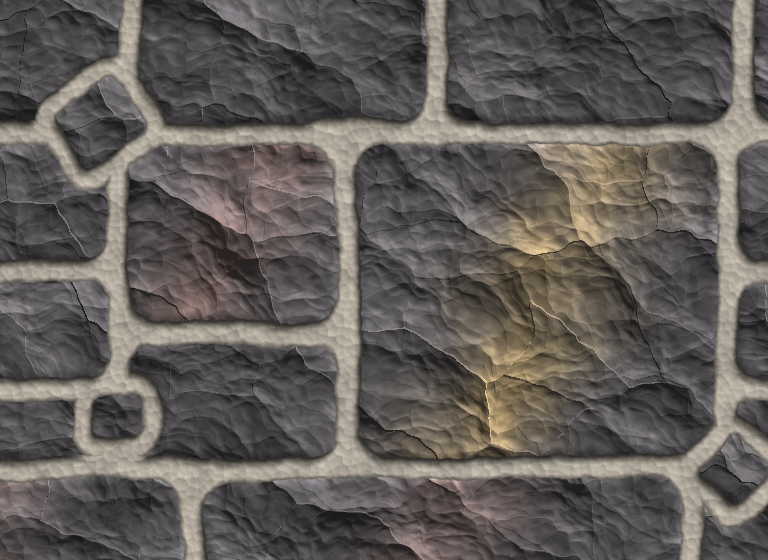
Give the GLSL for this texture, as a Shadertoy shader.

```glsl
struct Stone { float dist; vec2 centre; float stain; };  // stain: +1 ochre, -1 rose

const vec2 LIGHT = vec2(0.5, 0.866);

vec2 hash2(vec2 p) {
    vec3 q = fract(p.xyx * vec3(0.1031, 0.1030, 0.0973));
    q += dot(q, q.yzx + 33.33);
    return fract((q.xx + q.yz) * q.zy);
}

// Layered sines, roughly -1 to 1
float waves(vec2 p) {
    float sum = 0.0, amp = 0.5;
    for (int i = 0; i < 5; i++) {
        p = mat2(0.8, 0.6, -0.6, 0.8) * p * 1.7 + 1.3;
        sum += amp * sin(p.x + 1.5 * sin(p.y));
        amp *= 0.6;
    }
    return sum;
}

// Cellular scoops with a small ledge between neighbours
float chips(vec2 p) {
    vec2 cell = floor(p);
    float best = 9.0, ledge = 0.0;
    for (int j = -1; j <= 1; j++)
    for (int i = -1; i <= 1; i++) {
        vec2 id = cell + vec2(i, j), rnd = hash2(id), d = id + rnd - p;
        float f = dot(d, d) + 0.3 * rnd.y;
        if (f < best) { best = f; ledge = fract(rnd.x * 7.0 + rnd.y * 3.0); }
    }
    return best + 0.1 * ledge;
}

float roundBox(vec2 p, vec2 halfSize, float radius) {
    vec2 q = abs(p) - halfSize + radius;
    return length(max(q, 0.0)) + min(max(q.x, q.y), 0.0) - radius;
}

Stone wall(vec2 p) {
    float rough = 0.003 * waves(p * 38.0);
    p += 0.008 * vec2(waves(p * 5.0), waves(p * 5.0 + 9.0));

    // Three courses; the middle one is split into stacked columns
    vec2 lo, hi;
    float stain = 0.0;
    if (p.y < 0.165) {
        lo = vec2(0.348 + 0.884 * floor((p.x - 0.348) / 0.884), -0.15);
        hi = vec2(lo.x + 0.884, 0.165);
        stain = -0.9;
    } else if (p.y > 0.764) {
        lo = vec2(0.232 + 0.55 * floor((p.x - 0.232) / 0.55), 0.764);
        hi = vec2(lo.x + 0.55, 1.2);
    } else {
        bool large = p.x > 0.62 && p.x < 1.3;
        float start = p.x < 0.62 ? -0.2 : 1.3;
        lo.x = large ? 0.62 : start + 0.41 * floor((p.x - start) / 0.41);
        hi.x = lo.x + (large ? 0.68 : 0.41);
        bool paired = lo.x > 0.1 && lo.x < 0.5;
        float count = large ? 1.0 : paired ? 2.0 : 3.0;
        float part = floor(pow((p.y - 0.165) / 0.599, 0.75) * count);
        lo.y = 0.165 + 0.599 * pow(part / count, 1.333);
        hi.y = 0.165 + 0.599 * pow((part + 1.0) / count, 1.333);
        stain = large ? 1.0 : paired ? -part : 0.0;
    }
    vec2 centre = 0.5 * (lo + hi), halfSize = 0.5 * (hi - lo) - 0.021;
    float radius = min(0.05, 0.4 * min(halfSize.x, halfSize.y));
    Stone s = Stone(roundBox(p - centre, halfSize, radius), centre, stain);

    // Small filler stones notch the joints: x, y, size, angle
    vec4 fillers[3] = vec4[3](vec4(0.178, 0.782, 0.068, 0.6),
        vec4(0.21, 0.255, 0.043, 0.05), vec4(1.31, 0.155, 0.052, 0.75));
    for (int i = 0; i < 3; i++) {
        vec4 f = fillers[i];
        float c = cos(f.w), n = sin(f.w);
        float d = roundBox(mat2(c, -n, n, c) * (p - f.xy), f.z * vec2(1.0, 0.85), 0.014);
        s.dist = max(s.dist, 0.038 - d);
        if (d < s.dist) s = Stone(d, f.xy, 0.0);
    }
    s.dist += rough;
    return s;
}

// Cleft slate surface height
float relief(vec2 p) {
    p += 0.02 * vec2(waves(p * 9.0), waves(p * 9.0 + 5.0));
    vec2 q = mat2(0.87, 0.5, -0.5, 0.87) * p;
    return 0.022 * chips(q * vec2(5.0, 7.5)) + 0.006 * chips(p * vec2(13.0, 19.0))
         + 0.0016 * chips(q * vec2(42.0, 55.0)) + 0.003 * waves(p * 14.0);
}

void mainImage(out vec4 fragColor, in vec2 fragCoord) {
    vec2 p = fragCoord / iResolution.y;
    float px = 1.0 / iResolution.y;
    Stone s = wall(p);
    float towardLight = wall(p + LIGHT * 0.013).dist;

    // Slate with diagonal mineral stains
    vec2 q = p + s.centre * 7.0;
    float slope = clamp((relief(q) - relief(q + LIGHT * 0.003)) / 0.003, -0.38, 0.4);
    vec3 slate = vec3(0.305, 0.297, 0.306) * (1.0 + 0.16 * waves(q * 4.0));
    float across = dot(p - s.centre, vec2(0.9, -0.43)) + 0.035 * waves(q * 6.0);
    float band = exp(-across * across / 0.011) * (0.75 + 0.3 * waves(q * 10.0));
    vec3 mineral = s.stain > 0.0 ? vec3(0.58, 0.50, 0.36) : vec3(0.45, 0.37, 0.355);
    slate = mix(slate, mineral, clamp(band * abs(s.stain), 0.0, 0.9));
    float facing = clamp((towardLight - s.dist) / 0.013, -1.0, 1.0);
    float rim = smoothstep(-0.018, 0.0, s.dist) * facing;
    slate *= (1.0 + 1.6 * slope) * (1.0 + 0.35 * rim) * (1.0 + 0.06 * waves(p * 110.0));

    // Sandy mortar, shaded beneath the stones
    float grain = chips(p * 75.0) - chips(p * 75.0 + LIGHT * 0.3);
    vec3 mortar = vec3(0.69, 0.66, 0.61) * (1.0 + 0.3 * grain + 0.09 * waves(p * 30.0));
    mortar *= mix(0.45, 1.0, smoothstep(-0.01, 0.01, towardLight));
    mortar *= mix(0.6, 1.0, smoothstep(0.0, 0.009, s.dist));

    fragColor = vec4(mix(slate, mortar, smoothstep(-px, px, s.dist)), 1.0);
}
```
